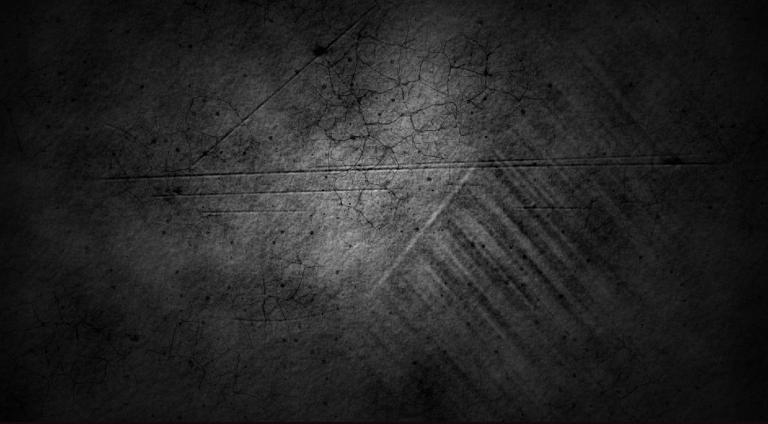
Write a Shadertoy shader that draws this texture.

```glsl
float hash(vec2 p) {
    vec3 q = fract(vec3(p.xyx) * 0.1031);
    q += dot(q, q.yzx + 33.33);
    return fract((q.x + q.y) * q.z);
}

float noise(vec2 p) {
    vec2 i = floor(p), f = fract(p);
    f = f * f * (3.0 - 2.0 * f);
    return mix(mix(hash(i), hash(i + vec2(1, 0)), f.x),
               mix(hash(i + vec2(0, 1)), hash(i + vec2(1, 1)), f.x), f.y);
}

float fbm(vec2 p) {
    float sum = 0.0, amp = 0.5;
    for (int i = 0; i < 5; i++) {
        sum += amp * noise(p);
        p = mat2(1.6, 1.2, -1.2, 1.6) * p + 7.3;
        amp *= 0.5;
    }
    return sum;
}

float blob(vec2 p, vec2 center, vec2 size) {
    vec2 d = (p - center) / size;
    return exp(-dot(d, d));
}

// Soft line whose middle bends sideways by bow
float stroke(vec2 p, vec2 a, vec2 b, float bow, float width) {
    vec2 ab = b - a;
    float len = length(ab);
    vec2 dir = ab / len;
    float t = dot(p - a, dir) / len;
    float side = dot(p - a, vec2(-dir.y, dir.x)) - bow * 4.0 * t * (1.0 - t);
    float ends = smoothstep(0.0, 0.08, t) * smoothstep(1.0, 0.92, t);
    return ends * smoothstep(width, 0.0, abs(side));
}

// Dark cut with a lit lower lip, broken up along its length
float groove(vec2 p, vec2 a, vec2 b, float bow, float width) {
    float wear = 0.35 + 0.9 * noise(p * 35.0 + a * 50.0);
    float cut = stroke(p, a, b, bow, width);
    float lip = stroke(p + vec2(-0.001, 0.004), a, b, bow, width);
    return wear * (0.6 * lip - cut);
}

// Thin borders between scattered cells
float cracks(vec2 p, float width) {
    vec2 cell = floor(p);
    float near = 9.0, next = 9.0;
    for (int y = -1; y <= 1; y++)
    for (int x = -1; x <= 1; x++) {
        vec2 c = cell + vec2(x, y);
        float d = length(c + vec2(hash(c), hash(c + 41.7)) - p);
        next = min(next, max(near, d));
        near = min(near, d);
    }
    return smoothstep(width, 0.0, next - near);
}

float pits(vec2 p, float chance) {
    vec2 c = floor(p);
    vec2 center = 0.3 + 0.4 * vec2(hash(c + 3.1), hash(c + 8.7));
    float radius = 0.08 + 0.17 * hash(c + 15.3);
    return step(hash(c), chance) * smoothstep(radius, radius * 0.4, length(fract(p) - center));
}

// Ragged dark hole with a bright rim below
float chip(vec2 p, vec2 center, vec2 size) {
    vec2 q = p + 0.012 * (vec2(noise(p * 90.0), noise(p * 90.0 + 31.0)) - 0.5);
    return 0.5 * blob(q, center - vec2(-0.004, size.y * 1.3), size) - 1.1 * blob(q, center, size);
}

float brushed(vec2 p) {
    float along = dot(p, vec2(0.66, -0.75)), across = dot(p, vec2(0.75, 0.66));
    float fine = noise(vec2(across * 115.0, along * 7.0));
    float broad = noise(vec2(across * 48.0 + 9.0, along * 3.0));
    return fine + 0.6 * broad - 0.8;
}

void mainImage(out vec4 fragColor, in vec2 fragCoord) {
    vec2 p = fragCoord / iResolution.y;
    float aspect = iResolution.x / iResolution.y;

    // Central light
    float light = 0.022 + 0.155 * blob(p, vec2(0.88, 0.52), vec2(0.82, 0.56));
    light += 0.23 * blob(p, vec2(0.84, 0.54), vec2(0.36, 0.27));
    light += 0.09 * blob(p, vec2(1.05, 0.77), vec2(0.17, 0.16));

    // Stains and mottling
    float tone = 1.0 + 1.1 * (fbm(p * 5.0) - 0.48) + 0.7 * (fbm(p * 17.0 + 5.0) - 0.48);
    tone -= 0.35 * blob(p, vec2(0.70, 0.70), vec2(0.06, 0.09));
    tone -= 0.30 * blob(p, vec2(0.84, 0.80), vec2(0.07, 0.09));
    tone -= 0.40 * blob(p, vec2(1.48, 0.74), vec2(0.04, 0.08));
    tone -= 0.30 * blob(p, vec2(0.64, 0.30), vec2(0.16, 0.06));

    // Embossed plaster grain
    vec2 shift = vec2(0.002, -0.003);
    tone += 1.3 * (fbm(p * 75.0) - fbm((p + shift) * 75.0));
    tone += 0.38 * (noise(p * 260.0) - 0.5);

    // Diagonal brush marks beyond the ridge and in the upper corners
    float beyond = smoothstep(-0.01, 0.05, dot(p - vec2(0.873, 0.304), vec2(0.78, -0.63)));
    float marks = beyond * blob(p, vec2(1.18, 0.34), vec2(0.30, 0.34));
    marks += 0.5 * blob(p, vec2(1.48, 0.75), vec2(0.25, 0.30));
    marks += 0.35 * blob(p, vec2(0.40, 0.62), vec2(0.30, 0.25));
    tone += 0.85 * marks * brushed(p);

    // Cracks and pits
    vec2 warped = p + 0.04 * (vec2(fbm(p * 14.0), fbm(p * 14.0 + 19.0)) - 0.5);
    float patches = smoothstep(0.38, 0.62, fbm(p * 6.0 + 11.0)) * (1.0 - 0.7 * marks);
    tone -= patches * (0.45 * cracks(warped * 13.0, 0.07) + 0.3 * cracks(warped * 27.0, 0.10));
    tone -= 0.6 * pits(p * 32.0, 0.16) + 0.35 * pits(p * 70.0 + 4.0, 0.12);

    // Long level scratches
    float cuts = groove(p, vec2(0.18, 0.575), vec2(1.76, 0.615), 0.008, 0.005);
    cuts += 0.7 * groove(p, vec2(0.70, 0.605), vec2(1.68, 0.638), 0.0, 0.004);
    cuts += 0.7 * groove(p, vec2(0.33, 0.537), vec2(0.98, 0.557), 0.0, 0.004);
    cuts += 0.6 * groove(p, vec2(0.46, 0.500), vec2(0.74, 0.504), 0.0, 0.004);
    cuts += 0.7 * groove(p, vec2(1.20, 0.511), vec2(1.40, 0.509), 0.0, 0.004);

    // Slanted and curved scratches
    cuts += groove(p, vec2(0.43, 0.59), vec2(0.90, 1.00), 0.0, 0.005);
    cuts += 0.6 * groove(p, vec2(0.76, 0.87), vec2(0.86, 0.74), 0.0, 0.004);
    cuts += 0.8 * groove(p, vec2(1.22, 0.35), vec2(1.35, 0.20), 0.0, 0.005);
    cuts += 0.8 * groove(p, vec2(1.40, 0.53), vec2(1.38, 0.46), 0.0, 0.005);
    cuts += 0.7 * groove(p, vec2(0.24, 0.71), vec2(0.38, 0.60), 0.02, 0.005);
    cuts += 0.6 * groove(p, vec2(0.54, 0.25), vec2(0.79, 0.27), -0.015, 0.005);
    tone += 0.75 * cuts;

    // Pale ridge
    tone += 0.5 * stroke(p, vec2(0.86, 0.29), vec2(1.13, 0.62), 0.0, 0.009) * (0.5 + noise(p * 60.0));

    // Broken chips
    tone += chip(p, vec2(0.755, 0.877), vec2(0.018, 0.009));
    tone += chip(p, vec2(1.588, 0.618), vec2(0.020, 0.010));
    tone += 0.8 * chip(p, vec2(0.318, 0.203), vec2(0.014, 0.007));
    tone += 0.8 * chip(p, vec2(0.420, 0.548), vec2(0.012, 0.007));

    // Darkened sides and thin tinted base
    float sides = smoothstep(0.0, 0.12, p.x) * smoothstep(0.0, 0.16, aspect - p.x);
    vec3 color = vec3(light * max(tone, 0.08) * mix(0.65, 1.0, sides));
    color = mix(vec3(0.09, 0.03, 0.05), color, smoothstep(0.003, 0.007, p.y));
    fragColor = vec4(color, 1.0);
}
```
